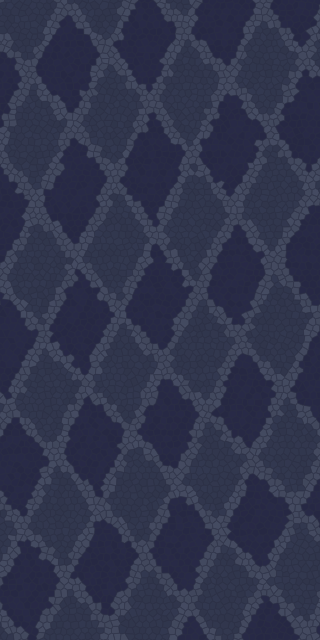
This pattern is drawn by a Shadertoy shader. Its source:

```glsl
// Skewed diamond lattice in two navy tones, laid in small irregular mosaic cells.

vec2 hash2(vec2 p) {
    vec3 h = fract(p.xyx * vec3(0.1031, 0.1030, 0.0973));
    h += dot(h, h.yzx + 33.33);
    return fract((h.xx + h.yz) * h.zy);
}

// Jittered cell centre on staggered rows, in cell units
vec2 cellSite(vec2 id) {
    vec2 jitter = 0.55 * (hash2(id + 17.0) - 0.5);
    return vec2(id.x + 0.5 + 0.5 * mod(id.y, 2.0), 0.87 * (id.y + 0.5)) + jitter;
}

// Flat colour of the lattice at p, in canvas widths
vec3 latticeColor(vec2 p) {
    vec2 bend = vec2(0.0095, 0.015) * cos(3.9 * (p.y - 0.98));
    mat2 basis = mat2(0.1348, -0.1608, -0.1061, -0.2324);
    vec2 uv = inverse(basis) * (p - vec2(0.384, 1.0404) + bend);

    vec2 toLine = abs(uv - round(uv)) * vec2(0.190, 0.232);
    if (min(toLine.x, toLine.y) < 0.0173) return vec3(0.260, 0.285, 0.370);

    float checker = mod(floor(uv.x) + floor(uv.y), 2.0);
    return mix(vec3(0.192, 0.214, 0.304), vec3(0.153, 0.160, 0.272), checker);
}

// Each mosaic cell takes one tone, with a slight shade of its own
vec3 cellColor(vec2 id, float density) {
    float shade = 0.97 + 0.06 * hash2(id + 71.0).x;
    return latticeColor(cellSite(id) / density) * shade;
}

void mainImage(out vec4 fragColor, in vec2 fragCoord) {
    const float density = 45.0; // cells across the canvas
    vec2 p = fragCoord / iResolution.x * density;
    float pixel = density / iResolution.x;
    vec2 base = floor(p / vec2(1.0, 0.87));

    // Nearest cell
    vec2 nearId = base;
    float nearDist = 1e3;
    for (int y = -2; y <= 2; y++)
    for (int x = -2; x <= 2; x++) {
        vec2 id = base + vec2(x, y);
        float d = distance(p, cellSite(id));
        if (d < nearDist) { nearDist = d; nearId = id; }
    }

    // Closest border and the neighbour behind it
    vec2 nearSite = cellSite(nearId);
    vec2 nextId = nearId;
    float edge = 1e3;
    for (int y = -2; y <= 2; y++)
    for (int x = -2; x <= 2; x++) {
        vec2 id = nearId + vec2(x, y);
        if (x == 0 && y == 0) continue;
        vec2 site = cellSite(id);
        float d = dot(0.5 * (nearSite + site) - p, normalize(site - nearSite));
        if (d < edge) { edge = d; nextId = id; }
    }

    // Blend across borders, then draw the thin grout
    float cover = smoothstep(-0.6 * pixel, 0.6 * pixel, edge);
    vec3 color = mix(cellColor(nextId, density), cellColor(nearId, density), cover);
    float grout = 1.0 - smoothstep(0.02, 0.05 + 0.7 * pixel, edge);
    color = mix(color, vec3(0.165, 0.180, 0.262), 0.6 * grout);

    fragColor = vec4(color, 1.0);
}
```
